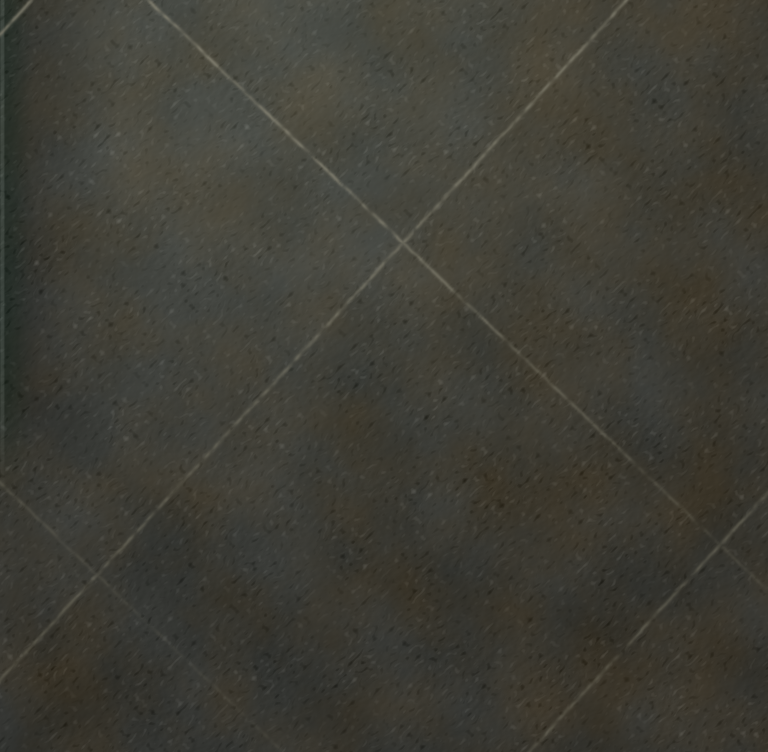
Write a WebGL 1 fragment shader that draws this texture.

```glsl
precision highp float;
// Dark slate floor tiles laid diagonally, with thin worn grout lines and soft light from above.

uniform vec2 u_resolution;

// Tile lattice, in units of the canvas height
const vec2 CROSSING = vec2(0.536, 0.677);
const vec2 EDGE_DOWN_RIGHT = vec2(0.4215, -0.4016);
const vec2 EDGE_DOWN_LEFT = vec2(-0.407, -0.4415);
const float GROUT_WIDTH = 0.0027;
const float GROUT_WOBBLE = 0.0016;

// Colours
const vec3 SLATE_DARK = vec3(0.208, 0.202, 0.177);
const vec3 SLATE_LIGHT = vec3(0.305, 0.305, 0.268);
const vec3 GROUT = vec3(0.47, 0.46, 0.40);
const vec3 RUST_TINT = vec3(0.018, 0.000, -0.022);
const vec3 EDGE_GREEN = vec3(0.12, 0.17, 0.14);

// Light and surface
const vec2 GLOW_CENTRE = vec2(0.38, 0.98);
const float GLOW_FALLOFF = 3.0;
const float GRAIN_SCALE = 85.0;
const float GRAIN_RELIEF = 0.030;
const float FLECK_DEPTH = 0.17;
const float MOTTLE_DEPTH = 0.060;
const float TILE_VARIATION = 0.012;

float hash(vec2 p) {
  vec3 q = fract(p.xyx * vec3(0.1031, 0.1030, 0.0973));
  q += dot(q, q.yzx + 33.33);
  return fract((q.x + q.y) * q.z);
}

vec2 gradientAt(vec2 cell) {
  float angle = 6.2832 * hash(cell);
  return vec2(cos(angle), sin(angle));
}

float gradientNoise(vec2 p) {
  vec2 i = floor(p);
  vec2 f = p - i;
  vec2 s = f * f * f * (f * (f * 6.0 - 15.0) + 10.0);
  vec2 e = vec2(1.0, 0.0);
  float low = mix(dot(gradientAt(i), f), dot(gradientAt(i + e), f - e), s.x);
  float high = mix(dot(gradientAt(i + e.yx), f - e.yx),
                   dot(gradientAt(i + e.xx), f - e.xx), s.x);
  return mix(low, high, s.y);
}

float fbm(vec2 p) {
  float sum = 0.0;
  float amplitude = 0.6;
  for (int i = 0; i < 4; i++) {
    sum += amplitude * gradientNoise(p);
    p = mat2(1.6, 1.2, -1.2, 1.6) * p + 17.3;
    amplitude *= 0.5;
  }
  return sum;
}

// Position counted in tiles along the two lattice edges
vec2 toLattice(vec2 d) {
  vec2 a = EDGE_DOWN_RIGHT;
  vec2 b = EDGE_DOWN_LEFT;
  return vec2(b.y * d.x - b.x * d.y, a.x * d.y - a.y * d.x) / (a.x * b.y - b.x * a.y);
}

// Soft bell across the line, never narrower than a pixel
float groutLine(float dist, float pixel) {
  float x = dist / max(GROUT_WIDTH, pixel);
  return exp(-x * x);
}

// Fine relief plus sparse pits and flecks, drawn out along the rising diagonal
float stoneGrain(vec2 p) {
  vec2 q = vec2(0.55 * (p.x + p.y), p.y - p.x) * GRAIN_SCALE;
  float relief = fbm(q) - fbm(q + vec2(0.1, -0.45));
  float fleck = gradientNoise(q * 1.3 + 61.0);
  float sparse = sign(fleck) * max(abs(fleck) - 0.25, 0.0);
  float patches = clamp(0.9 + 1.2 * fbm(p * 13.0 + 5.0), 0.4, 1.5);
  return (GRAIN_RELIEF * relief + FLECK_DEPTH * sparse) * patches;
}

void main() {
  vec2 p = gl_FragCoord.xy / u_resolution.y;
  float pixel = 1.0 / u_resolution.y;

  // Slate: broad light, tone per tile, mottling and rust patches
  vec2 wobble = GROUT_WOBBLE * vec2(fbm(p * 38.0), fbm(p * 38.0 + 40.0));
  vec2 tile = toLattice(p + wobble - CROSSING);
  vec2 fromGlow = p - GLOW_CENTRE;
  float light = exp(-GLOW_FALLOFF * dot(fromGlow, fromGlow));
  vec3 color = mix(SLATE_DARK, SLATE_LIGHT, light);
  color += TILE_VARIATION * (hash(floor(tile) + 7.0) - 0.5);
  color += MOTTLE_DEPTH * fbm(p * 7.0 + 2.0);
  float rust = 2.2 * fbm(p * 8.0 + 3.7) + 0.45 * smoothstep(0.45, 0.85, p.x) - 0.1;
  color += RUST_TINT * clamp(rust, -0.6, 1.0);

  // Shaded left border with a thin pale rim
  float upper = smoothstep(0.32, 0.50, p.y);
  color *= mix(1.0, mix(0.76, 1.0, smoothstep(0.0, 0.18, p.x)), upper);
  color = mix(color, EDGE_GREEN, 0.6 * upper * (1.0 - smoothstep(0.004, 0.05, p.x)));
  float rim = 1.0 - smoothstep(0.001, 0.003 + pixel, abs(p.x - 0.003));
  color += 0.09 * rim * upper;

  color += stoneGrain(p);

  // Grout: distance to the nearest line of each direction, broken up by wear
  vec2 cellDist = abs(fract(tile + 0.5) - 0.5);
  float area = abs(EDGE_DOWN_RIGHT.x * EDGE_DOWN_LEFT.y - EDGE_DOWN_LEFT.x * EDGE_DOWN_RIGHT.y);
  float distLeft = cellDist.x * area / length(EDGE_DOWN_LEFT);
  float distRight = cellDist.y * area / length(EDGE_DOWN_RIGHT);
  float wear = clamp(0.74 + 0.9 * fbm(p * 20.0) + 0.9 * gradientNoise(p * 80.0), 0.12, 1.0);
  float strengthLeft = 0.46 + 0.30 * p.y;
  float strengthRight = mix(0.18, 0.78, smoothstep(0.1, 0.85, p.y));
  float grout = max(groutLine(distLeft, pixel) * strengthLeft,
                    groutLine(distRight, pixel) * strengthRight);
  color = mix(color, GROUT + 0.08 * (light - 0.4), grout * wear);

  gl_FragColor = vec4(clamp(color, 0.0, 1.0), 1.0);
}
```
